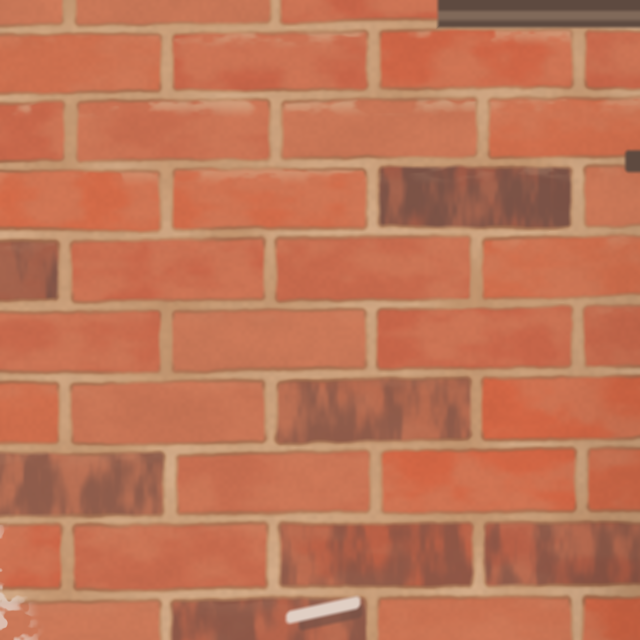
This texture is drawn by a WebGL 1 fragment shader. Its source:

```glsl
precision highp float;
uniform vec2 u_resolution;

// Layout, in canvas units
const vec2 BRICK_PITCH = vec2(0.3216, 0.1095);
const vec2 JOINT = vec2(0.0190, 0.0150);
const float CORNER = 0.006;
const float SOFTNESS = 0.0042;
const float FIRST_BED = 0.043;
const float FIRST_HEAD = 0.2617;
const float ROW_SHIFT = 0.156;
const vec2 COURSE_CURVE = vec2(9.46, -0.463);
const float BED_TILT = 0.008;
const float BRICK_TILT = 0.024;

// Burnt bricks: rank range and strength for upper and lower courses
const float LOWER_COURSE = 4.5;
const vec3 BURNT_UPPER = vec3(0.86, 1.00, 0.90);
const vec3 BURNT_LOWER = vec3(0.49, 0.75, 0.68);

// Colours
const vec3 RED = vec3(0.785, 0.395, 0.285);
const vec3 ORANGE = vec3(0.85, 0.405, 0.265);
const vec3 DUSTY = vec3(0.785, 0.465, 0.340);
const vec3 BURNT = vec3(0.45, 0.31, 0.27);
const vec3 MORTAR = vec3(0.755, 0.575, 0.425);
const vec3 PALE_MORTAR = vec3(0.83, 0.675, 0.54);
const vec3 SHADOW = vec3(0.56, 0.36, 0.25);
const vec3 METAL = vec3(0.37, 0.29, 0.25);
const vec3 METAL_LIGHT = vec3(0.50, 0.41, 0.35);
const vec3 PAINT = vec3(0.88, 0.81, 0.77);

float hash(vec2 p) {
  vec3 q = fract(p.xyx * 0.1031);
  q += dot(q, q.yzx + 33.33);
  return fract((q.x + q.y) * q.z);
}

float noise(vec2 p) {
  vec2 i = floor(p), f = fract(p);
  f = f * f * (3.0 - 2.0 * f);
  return mix(mix(hash(i), hash(i + vec2(1, 0)), f.x),
             mix(hash(i + vec2(0, 1)), hash(i + vec2(1, 1)), f.x), f.y);
}

float fbm(vec2 p) {
  float sum = 0.0, gain = 0.5;
  for (int i = 0; i < 3; i++) {
    sum += gain * noise(p);
    p = p * 2.03 + 17.1;
    gain *= 0.5;
  }
  return sum / 0.875;
}

float boxDistance(vec2 p, vec2 halfSize, float radius) {
  vec2 q = abs(p) - halfSize + radius;
  return length(max(q, 0.0)) + min(max(q.x, q.y), 0.0) - radius;
}

float cover(float d) {
  float s = max(SOFTNESS, 0.75 / u_resolution.y);
  return 1.0 - smoothstep(-s, s, d);
}

vec3 brickColor(vec2 uv, vec2 p, vec2 id) {
  float tone = hash(id + 31.0);
  vec3 color = mix(RED, DUSTY, smoothstep(0.1, 0.8, hash(id + 57.0)));
  color = mix(color, ORANGE, 0.75 * smoothstep(0.6, 0.95, tone));
  float cloud = fbm(uv * vec2(13.0, 22.0) + tone * 40.0);
  color = mix(color, DUSTY, 0.7 * smoothstep(0.35, 0.7, cloud));
  color *= 1.0 + 0.08 * (cloud - 0.5) + 0.025 * (noise(uv * 150.0) - 0.5);

  // Burnt bricks picked by an evenly spread rank, with soft firing streaks
  float rank = fract(dot(id, vec2(0.7549, 0.5698)));
  vec3 firing = id.y > LOWER_COURSE ? BURNT_LOWER : BURNT_UPPER;
  float burnt = step(firing.x, rank) * step(rank, firing.y) * firing.z;
  float streak = fbm(uv * vec2(34.0, 13.0) + id * 5.0);
  color = mix(color, BURNT, burnt * mix(firing.z - 0.4, 1.0, smoothstep(0.3, 0.7, streak)));

  // Mortar smeared over the upper edge, heavier on high courses
  float smear = smoothstep(0.016, 0.044, -p.y) * smoothstep(0.42, 0.68, fbm(uv * vec2(24.0, 42.0)));
  float amount = hash(id + 11.0) * mix(0.15, 1.0, smoothstep(0.5, 0.8, uv.y));
  return mix(color, PALE_MORTAR, 0.75 * smear * amount);
}

vec3 wall(vec2 uv) {
  // Slightly bowed courses in running bond; local y points down
  float drop = 1.0 - uv.y - FIRST_BED + BED_TILT * (uv.x - 0.5);
  drop += 0.006 * (noise(uv * vec2(5.0, 9.0)) - 0.5);
  float course = drop * (COURSE_CURVE.x + COURSE_CURVE.y * drop);
  float row = floor(course);
  float shift = mod(row, 2.0) * ROW_SHIFT + 0.012 * (hash(vec2(row, 4.0)) - 0.5);
  float along = (uv.x - FIRST_HEAD + shift) / BRICK_PITCH.x;
  vec2 id = vec2(floor(along), row);
  vec2 p = (fract(vec2(along, course)) - 0.5) * BRICK_PITCH;

  // Each brick is laid a little crooked
  vec2 laid = p + vec2(0.0, BRICK_TILT * (hash(id + 3.0) - 0.5) * p.x);
  vec2 halfSize = 0.5 * (BRICK_PITCH - JOINT) - 0.002 * vec2(hash(id), hash(id + 7.0));
  float d = boxDistance(laid, halfSize, CORNER) + 0.006 * (fbm(uv * 28.0) - 0.5);

  vec3 joint = mix(MORTAR, PALE_MORTAR, smoothstep(0.0, 0.008, d) * noise(uv * 11.0 + 5.0));
  joint *= 0.98 + 0.04 * noise(uv * 120.0);
  vec3 color = mix(joint, brickColor(uv, p, id), cover(d));

  // Broken brown lines along the bed edges
  float edge = exp(-pow(d / 0.0035, 2.0)) * smoothstep(0.028, 0.042, abs(p.y));
  float broken = noise(uv * vec2(14.0, 8.0) + 3.0);
  return mix(color, SHADOW, 0.55 * edge * broken);
}

void main() {
  vec2 uv = gl_FragCoord.xy / u_resolution;
  vec3 color = wall(uv);
  color *= 1.0 - 0.09 * smoothstep(0.82, 1.0, uv.x) * (1.0 - uv.y);

  // Paint flecks and a loose chip with its shadow
  float fleck = smoothstep(0.62, 0.74, fbm(uv * 36.0)) * (1.0 - smoothstep(0.03, 0.08, uv.x + 0.3 * uv.y));
  color = mix(color, PAINT, 0.8 * fleck);
  vec2 chip = uv - vec2(0.505, 0.047);
  chip.y -= 0.22 * chip.x;
  color = mix(color, BURNT, 0.7 * cover(boxDistance(chip + vec2(-0.012, 0.014), vec2(0.05, 0.011), 0.008)));
  color = mix(color, PAINT, cover(boxDistance(chip, vec2(0.058, 0.010), 0.008)));

  // Metal vent corner and bolt
  vec2 vent = uv - vec2(0.684, 0.957);
  float ridge = smoothstep(0.006, 0.016, vent.y) * (1.0 - smoothstep(0.022, 0.030, vent.y));
  color = mix(color, mix(METAL, METAL_LIGHT, ridge), cover(-min(vent.x, vent.y)));
  color = mix(color, METAL, cover(boxDistance(uv - vec2(0.996, 0.748), vec2(0.019, 0.017), 0.006)));
  gl_FragColor = vec4(color, 1.0);
}
```
